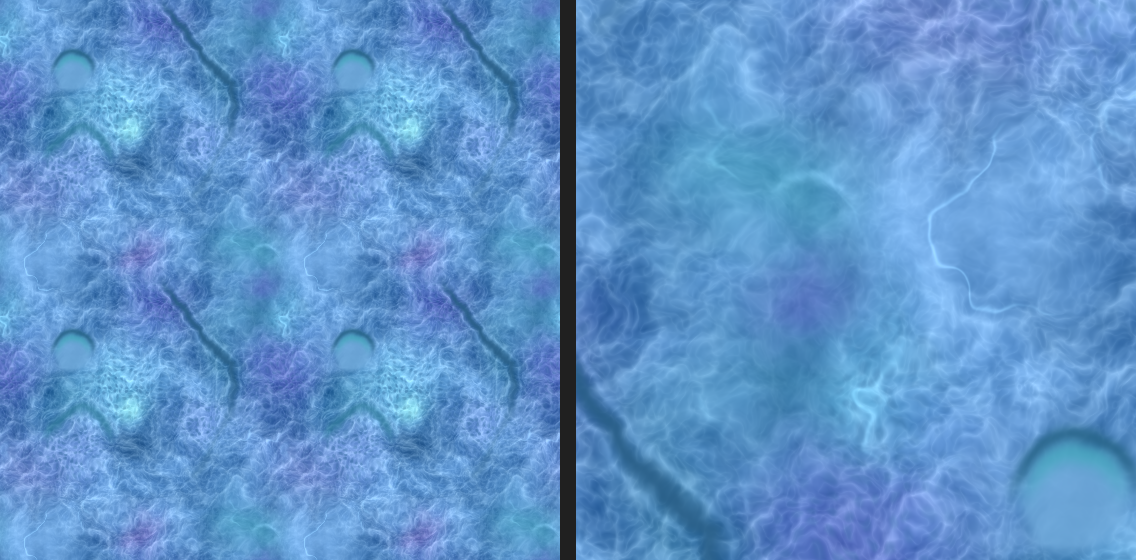
Left, the full canvas; right, a detail of the centre.
This texture is drawn by a three.js fragment shader. Its source:

```glsl
// Cloudy blue, teal and violet mineral surface, a 2 by 2 repeat of one tile.
// Warped soft patches set the colour; wrapped gradient noise adds lacy
// filaments, pits and relief; a dark vein and a domed bubble lie on top.
varying vec2 vUv;

vec2 hash2(vec2 cell, float period) {
  cell = floor(mod(cell + 0.5, period));
  vec3 h = fract(cell.xyx * vec3(0.1031, 0.1030, 0.0973));
  h += dot(h, h.yzx + 33.33);
  return fract((h.xx + h.yz) * h.zy);
}

float gradientAt(vec2 cell, vec2 offset, float period) {
  float angle = 6.2832 * hash2(cell, period).x;
  return dot(vec2(cos(angle), sin(angle)), offset);
}

// Gradient noise that wraps after a whole number of cells
float noise(vec2 x, float period) {
  vec2 i = floor(x), f = x - i;
  vec2 u = f * f * f * (f * (f * 6.0 - 15.0) + 10.0), e = vec2(1.0, 0.0);
  return mix(mix(gradientAt(i, f, period), gradientAt(i + e, f - e, period), u.x),
             mix(gradientAt(i + e.yx, f - e.yx, period), gradientAt(i + 1.0, f - 1.0, period), u.x), u.y);
}

float fbm(vec2 p, float freq) {
  float sum = 0.0, amp = 0.6;
  for (int i = 0; i < 4; i++) {
    sum += amp * noise(p * freq + 3.7 * float(i), freq);
    freq *= 2.0;
    amp *= 0.55;
  }
  return sum;
}

// Thin bright filaments along the zero lines of the noise
float lace(vec2 p, float freq) {
  float sum = 0.0, amp = 0.45;
  for (int i = 0; i < 4; i++) {
    float ridge = max(1.0 - 2.4 * abs(noise(p * freq + 5.3 * float(i), freq)), 0.0);
    sum += amp * ridge * ridge;
    freq *= 2.0;
    amp *= 0.68;
  }
  return sum;
}

// Small round pits, one to a jittered cell
float pits(vec2 p, float freq) {
  vec2 x = p * freq, i = floor(x);
  float d = 1.0;
  for (int k = 0; k < 9; k++) {
    vec2 cell = i + vec2(mod(float(k), 3.0), floor(float(k) / 3.0)) - 1.0;
    d = min(d, length(cell + 0.15 + 0.7 * hash2(cell, freq) - x));
  }
  return 1.0 - smoothstep(0.1, 0.42, d);
}

vec2 wrap(vec2 d) { return d - floor(d + 0.5); }

float bump(float d, float width) { return exp(-d * d / (width * width)); }

float patchAt(vec2 p, float x, float y, vec2 size) {
  vec2 d = wrap(p - vec2(x, y)) / size;
  return exp(-dot(d, d));
}

// Upper part of a ring
float crescent(vec2 p, vec2 centre, float radius, float width) {
  vec2 d = wrap(p - centre);
  return bump(length(d) - radius, width) * smoothstep(-0.02, 0.06, d.y);
}

float segment(vec2 p, vec2 a, vec2 b) {
  vec2 d = wrap(p - 0.5 * (a + b)), h = 0.5 * (b - a);
  return length(d - h * clamp(dot(d, h) / dot(h, h), -1.0, 1.0));
}

void main() {
  vec2 p = vUv * 2.0;
  vec2 warp = vec2(fbm(p, 4.0), fbm(p + 0.37, 5.0));
  vec2 q = p + 0.11 * warp;
  vec2 s = p + 0.04 * warp + 0.022 * vec2(fbm(p + 0.61, 11.0), fbm(p + 0.13, 11.0));
  float cloud = fbm(q, 5.0);

  // Broad colour patches
  vec3 teal = vec3(0.23, 0.52, 0.67), indigo = vec3(0.32, 0.39, 0.73);
  vec3 col = mix(vec3(0.34, 0.55, 0.77), vec3(0.46, 0.68, 0.91), smoothstep(-0.3, 0.3, cloud));
  col = mix(col, teal, 0.85 * patchAt(q, 0.92, 0.88, vec2(0.13, 0.11)));
  col = mix(col, vec3(0.28, 0.60, 0.74), 0.85 * patchAt(q, 0.90, 0.13, vec2(0.13, 0.10)));
  col = mix(col, teal, 0.75 * patchAt(q, 0.23, 0.58, vec2(0.17, 0.10)));
  col = mix(col, teal, 0.65 * patchAt(q, 0.79, 0.68, vec2(0.07, 0.20)));
  float violet = patchAt(q, 0.57, 0.91, vec2(0.13, 0.10)) + patchAt(q, 0.99, 0.66, vec2(0.14, 0.16))
               + 0.8 * patchAt(q, 0.93, 0.98, vec2(0.07, 0.05));
  col = mix(col, indigo, 0.85 * min(violet, 1.0));
  float mauve = patchAt(q, 0.49, 0.09, vec2(0.11, 0.07)) + 0.6 * patchAt(q, 0.10, 0.32, vec2(0.16, 0.12));
  col = mix(col, vec3(0.46, 0.46, 0.76), 0.8 * min(mauve, 1.0));
  float pale = patchAt(q, 0.72, 0.51, vec2(0.12, 0.09)) + patchAt(q, 0.28, 0.39, vec2(0.12, 0.09));
  col = mix(col, vec3(0.49, 0.64, 0.91), 0.75 * min(pale, 1.0));
  col = mix(col, vec3(0.45, 0.67, 0.90), 0.7 * patchAt(q, 0.17, 0.04, vec2(0.12, 0.08)));
  float cyan = patchAt(q, 0.44, 0.62, vec2(0.14, 0.12)) + patchAt(q, 0.02, 0.88, vec2(0.07, 0.09));
  col = mix(col, vec3(0.42, 0.73, 0.90), 0.8 * min(cyan, 1.0));
  col = mix(col, vec3(0.24, 0.43, 0.62), 0.75 * patchAt(q, 0.48, 0.41, vec2(0.09, 0.07)));

  // Filaments, relief and pits, calmer in the smooth teal areas
  float smoothArea = patchAt(q, 0.91, 0.13, vec2(0.19, 0.14)) + patchAt(q, 0.92, 0.88, vec2(0.13))
                   + patchAt(q, 0.17, 0.04, vec2(0.14, 0.10)) + patchAt(p, 0.26, 0.74, vec2(0.10));
  float rough = 1.0 - 0.75 * min(smoothArea, 1.0);
  float threads = lace(s, 9.0);
  float relief = threads - lace(s + vec2(0.004, -0.006), 9.0);
  col += rough * (vec3(0.27, 0.25, 0.20) * (threads - 0.46) + 0.13 * relief);
  float pitted = min(cyan + pale + 0.5 * violet + 0.2, 1.0) * rough;
  col = mix(col, vec3(0.20, 0.42, 0.62), 0.45 * pitted * pits(s, 44.0));
  col += 0.10 * fbm(s, 24.0) + 0.09 * cloud;
  col += vec3(0.20, 0.24, 0.12) * patchAt(s, 0.47, 0.54, vec2(0.045, 0.04));

  // Faint pale swirls
  float swirl = bump(fbm(q + 0.21, 3.0) - 0.08, 0.018) * smoothstep(-0.05, 0.25, warp.x);
  col += vec3(0.10, 0.12, 0.11) * swirl;
  col += 0.12 * crescent(s, vec2(0.95, 0.08), 0.055, 0.008);

  // Dark vein with a pale edge
  float vein = min(min(segment(s, vec2(0.59, 1.00), vec2(0.70, 0.84)), segment(s, vec2(0.70, 0.84), vec2(0.82, 0.70))),
                   min(segment(s, vec2(0.82, 0.70), vec2(0.83, 0.53)), segment(s, vec2(0.83, 0.53), vec2(0.70, 0.31))));
  float veinFade = 0.35 + 0.65 * smoothstep(0.45, 0.75, fract(p.y)) * (1.0 - smoothstep(0.93, 1.0, fract(p.y)));
  col = mix(col, vec3(0.16, 0.37, 0.53), veinFade * (0.65 * bump(vein, 0.012) + 0.25 * bump(vein, 0.035)));
  col += 0.09 * veinFade * bump(vein - 0.022, 0.006);

  // Domed bubble and the arch below it
  vec2 b = p + 0.025 * warp;
  float dome = 1.0 - smoothstep(0.05, 0.075, length(wrap(b - vec2(0.26, 0.74))));
  col = mix(col, vec3(0.45, 0.68, 0.87), 0.75 * dome);
  col = mix(col, vec3(0.25, 0.66, 0.73), 0.65 * crescent(b, vec2(0.26, 0.74), 0.058, 0.014));
  col = mix(col, vec3(0.15, 0.39, 0.53), 0.8 * crescent(b, vec2(0.26, 0.74), 0.077, 0.009));
  col = mix(col, vec3(0.18, 0.48, 0.60), 0.65 * crescent(s, vec2(0.29, 0.42), 0.11, 0.018));

  gl_FragColor = vec4(clamp(col, 0.0, 1.0), 1.0);
}
```
